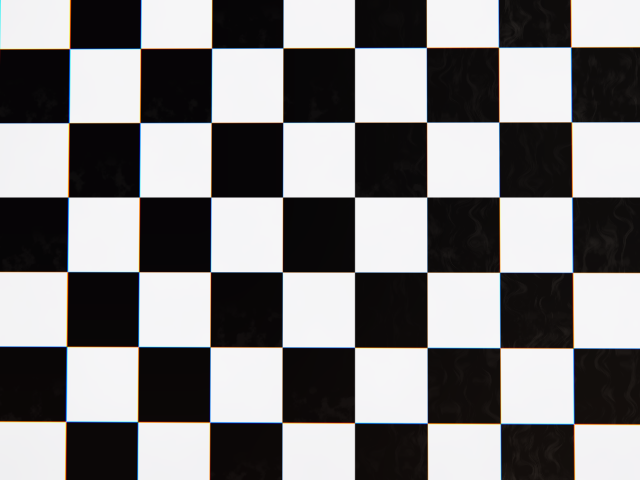
This pattern is drawn by a Shadertoy shader. Its source:

```glsl
// Glossy black and white checkerboard with slight perspective and faint wear on the dark squares.

const vec2  ANCHOR      = vec2(0.5547, 0.5885);   // grid crossing that stays fixed
const vec2  PITCH       = vec2(0.1119, 0.1549);   // square size at the top left
const vec2  PITCH_GROW  = vec2(0.0019, 0.0021);   // growth downward and rightward
const vec2  BOW         = vec2(0.0017, 0.0015);   // growth along each axis
const float SOFTNESS    = 0.009;                  // edge blur, in squares
const float FRINGE      = 0.0022;                 // colour spread away from the anchor
const vec3  WHITE       = vec3(0.963, 0.962, 0.968);
const vec3  BLACK_LEFT  = vec3(0.022, 0.017, 0.022);
const vec3  BLACK_RIGHT = vec3(0.055, 0.047, 0.045);
const vec3  BLACK_WARM  = vec3(0.022, 0.011, 0.004);
const vec3  SHEEN       = vec3(0.062, 0.058, 0.054);

float hash(vec2 p) {
    vec3 q = fract(p.xyx * vec3(0.1031, 0.1030, 0.0973));
    q += dot(q, q.yzx + 33.33);
    return fract((q.x + q.y) * q.z);
}

float noise(vec2 p) {
    vec2 i = floor(p), f = fract(p);
    f = f * f * (3.0 - 2.0 * f);
    return mix(mix(hash(i), hash(i + vec2(1, 0)), f.x),
               mix(hash(i + vec2(0, 1)), hash(i + vec2(1, 1)), f.x), f.y);
}

float fbm(vec2 p) {
    float sum = 0.0, amp = 0.5;
    for (int i = 0; i < 4; i++) {
        sum += amp * noise(p);
        p = p * 2.03 + 17.1;
        amp *= 0.5;
    }
    return sum;
}

// Canvas position to grid coordinates: x to the right, y downward.
vec2 gridCoord(vec2 uv) {
    vec2 pitch = PITCH + PITCH_GROW * vec2(1.0 - uv.y, uv.x);
    vec2 k = (uv - ANCHOR) * vec2(1, -1) / pitch;
    return k - BOW * k * k;
}

// Coverage of the white squares.
float checker(vec2 k, vec2 width) {
    vec2 wave = 0.5 - abs(mod(k + 0.5, 2.0) - 1.0);
    vec2 side = clamp(wave / width, -1.0, 1.0);
    return 0.5 + 0.5 * side.x * side.y;
}

// Uneven gloss: vertical ripples toward the right, worn patches low in some squares.
float gloss(vec2 k) {
    vec2 tile = floor(k), f = fract(k);
    float seed = hash(tile + 50.0);
    float rightward = smoothstep(-0.5, 2.0, k.x);

    vec2 bend = vec2(0.25 * noise(k * 5.0), 0.0);
    float ripple = smoothstep(0.45, 0.8, fbm((k + bend) * vec2(14.0, 5.0) + 40.0));
    float patchy = smoothstep(0.48, 0.72, fbm(k * 7.0 + 90.0)) * smoothstep(0.35, 0.75, f.y);

    return ripple * rightward * (0.4 + 0.6 * seed)
         + patchy * step(0.5, seed) * 0.5;
}

void mainImage(out vec4 fragColor, in vec2 fragCoord) {
    vec2 uv = fragCoord / iResolution.xy;
    vec2 k = gridCoord(uv);
    vec2 width = max(vec2(SOFTNESS), 0.6 / (iResolution.xy * PITCH));

    // Red, green and blue spread slightly differently away from the anchor.
    vec3 coverage;
    for (int c = 0; c < 3; c++)
        coverage[c] = checker(k * (1.0 - FRINGE * float(c - 1)), width);

    // Dark squares grow lighter to the right and warmer toward the bottom.
    vec3 dark = mix(BLACK_LEFT, BLACK_RIGHT, smoothstep(0.3, 0.95, uv.x));
    dark += BLACK_WARM * smoothstep(0.6, 0.0, uv.y) + SHEEN * gloss(k);

    // Light squares dim softly at the left and the bottom.
    float shade = 0.012 * smoothstep(0.2, 0.0, uv.x) + 0.012 * smoothstep(0.25, 0.0, uv.y);
    vec3 light = WHITE - shade + 0.008 * (fbm(k * 2.0 + 70.0) - 0.47);

    fragColor = vec4(mix(dark, light, coverage), 1.0);
}
```
